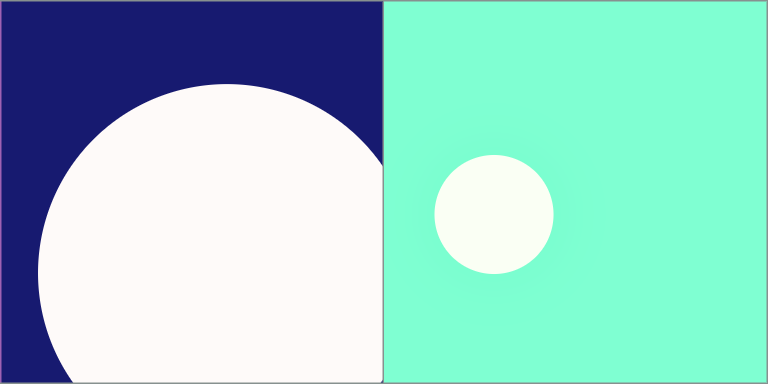
Give the GLSL for this background, as a Shadertoy shader.

```glsl
// Antialiased coverage of the region where the signed distance is negative
float coverage(float dist) {
    return clamp(0.5 - dist * iResolution.y, 0.0, 1.0);
}

float disc(vec2 p, vec2 center, float radius) {
    return length(p - center) - radius;
}

void mainImage(out vec4 fragColor, in vec2 fragCoord) {
    vec2 p = fragCoord / iResolution.y;
    float right = iResolution.x / iResolution.y;
    float middle = 0.5 * right;

    vec3 navy = vec3(0.09, 0.10, 0.44);
    vec3 snow = vec3(0.998, 0.98, 0.976);
    vec3 mint = vec3(0.50, 1.0, 0.825);
    vec3 ivory = vec3(0.98, 1.0, 0.957);
    vec3 gray = vec3(0.53, 0.57, 0.56);
    vec3 violet = vec3(0.62, 0.38, 0.70);

    // Left panel: large disc cut by the panel edges
    vec3 leftPanel = mix(navy, snow, coverage(disc(p, vec2(0.591, 0.289), 0.492)));

    // Right panel: small disc with a faint shade around it
    float small = disc(p, vec2(1.2865, 0.4414), 0.155);
    vec3 rightPanel = mint - vec3(0.02, 0.004, 0.012) * exp(-12.0 * max(small, 0.0));
    rightPanel = mix(rightPanel, ivory, coverage(small));

    vec3 color = mix(leftPanel, rightPanel, coverage(middle - p.x));

    // Thin frame and divider
    float lineWidth = 1.0 / 256.0;
    float border = min(right - p.x, min(p.y, 1.0 - p.y)) - lineWidth;
    float divider = abs(p.x - middle + 0.5 * lineWidth) - 0.5 * lineWidth;
    color = mix(color, violet, coverage(p.x - lineWidth));
    color = mix(color, gray, coverage(min(border, divider)));

    fragColor = vec4(color, 1.0);
}
```
